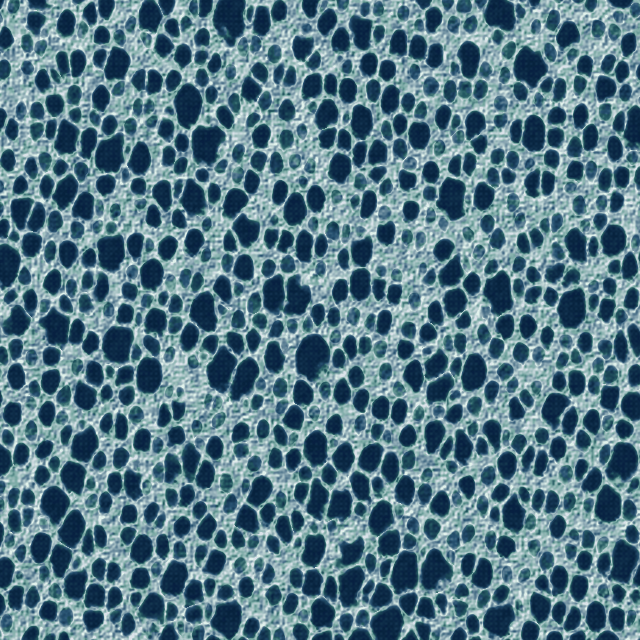
A Shadertoy shader for this texture:

```glsl
// Porous teal sponge: tall, slightly leaning dark pores in a pale, gritty web.
// Weighted cellular noise, capped by ellipses, makes the pores; value noise
// roughens the rims and walls, and a faint sine weave covers the surface.

#define PORES   vec2(33.0, 23.0)  // pores across and up the canvas
#define LEAN    0.16              // sideways lean of the pores
#define DRIFT   0.22              // downward drift of the rows
#define JITTER  0.72              // scatter of the pore centres
#define WALL    0.085             // half thickness of the walls
#define ROUND   7.5               // lower values give rounder pores
#define CAP     0.36              // reach of the ellipse that caps each pore
#define RAGGED  0.11              // roughness of the pore rims
#define GRAIN   1.25              // relief of the gritty walls
#define GRIT    230.0             // grains across the canvas
#define WEAVE   128.0             // threads across the canvas

const vec3 INK        = vec3(0.05, 0.17, 0.28);
const vec3 DEEP_BLUE  = vec3(0.16, 0.33, 0.45);
const vec3 DEEP_TEAL  = vec3(0.15, 0.36, 0.39);
const vec3 MIST_BLUE  = vec3(0.42, 0.55, 0.62);
const vec3 MIST_TEAL  = vec3(0.46, 0.65, 0.63);
const vec3 FOAM       = vec3(0.71, 0.80, 0.81);

vec3 hash3(vec2 p) {
    vec3 q = fract(p.xyx * vec3(0.1031, 0.1030, 0.0973));
    q += dot(q, q.yxz + 33.33);
    return fract((q.xxy + q.yzz) * q.zyx);
}

float valueNoise(vec2 p) {
    vec2 cell = floor(p), f = fract(p);
    f = f * f * (3.0 - 2.0 * f);
    float low = mix(hash3(cell).x, hash3(cell + vec2(1, 0)).x, f.x);
    float high = mix(hash3(cell + vec2(0, 1)).x, hash3(cell + 1.0).x, f.x);
    return mix(low, high, f.y);
}

float smoothMin(float a, float b, float k) {
    float h = max(k - abs(a - b), 0.0) / k;
    return min(a, b) - 0.25 * k * h * h;
}

// x: rounded distance to the rim, y: height within the pore, z: pore size
vec3 poreField(vec2 uv) {
    vec2 p = vec2(uv.x - LEAN * uv.y, uv.y + DRIFT * uv.x) * PORES;
    vec2 home = floor(p);
    float nearest = 9.0, others = 1e-9, height = 0.0, size = 0.0;
    for (int j = -2; j <= 2; j++)
    for (int i = -2; i <= 2; i++) {
        vec2 cell = home + vec2(i, j);
        vec3 h = hash3(cell + 57.0);
        vec2 offset = p - cell - 0.5 - JITTER * (h.xy - 0.5);
        float radius = 0.26 * h.z + 0.42 * pow(h.z, 11.0);
        float d = length(offset) - radius;
        if (d < nearest) {
            others += exp(-ROUND * nearest);
            nearest = d;
            height = offset.y;
            size = radius;
        } else {
            others += exp(-ROUND * d);
        }
    }
    float second = -log(others) / ROUND;
    float gap = 0.5 * (second - nearest) + 0.03;
    return vec3(smoothMin(gap, CAP - nearest, 0.08), height, size);
}

// Tone 0 is the pore floor, 1 the pale wall; higher tones are highlights
vec3 palette(float tone, float teal) {
    vec3 deep = mix(DEEP_BLUE, DEEP_TEAL, teal);
    vec3 mist = mix(MIST_BLUE, MIST_TEAL, teal);
    float t = 3.0 * clamp(tone, -0.08, 1.2);
    if (t < 1.0) return mix(INK, deep, t);
    if (t < 2.0) return mix(deep, mist, t - 1.0);
    return mix(mist, FOAM, t - 2.0);
}

void mainImage(out vec4 fragColor, in vec2 fragCoord) {
    vec2 uv = fragCoord / iResolution.y;

    // Coarse mottling, and fine grit lit from the upper left
    float mottle = valueNoise(uv * 95.0) - 0.5;
    float grit = valueNoise(uv * GRIT + 31.0) - 0.5;
    float shade = valueNoise((uv + vec2(-0.0032, 0.0032)) * GRIT + 31.0) - 0.5;
    float litGrit = grit - shade;

    // Pores: crisp at the top, softer and more ragged towards the bottom
    vec2 warp = vec2(valueNoise(uv * 45.0), valueNoise(uv * 45.0 + 19.0)) - 0.5;
    vec3 pore = poreField(uv + 0.005 * warp);
    float bottom = smoothstep(0.1, -0.45, pore.y);
    float gap = pore.x + RAGGED * (0.7 + bottom) * (mottle + 0.7 * grit);
    float soft = mix(0.035, 0.07, bottom);
    float inside = smoothstep(-soft, soft, gap - WALL);

    // Small pores stay shallow and mottled, wide ones sink into dark ink
    float depth = smoothstep(-0.03, 0.19, pore.z) * smoothstep(WALL - 0.06, 0.24, gap);
    float rough = 1.0 - 0.85 * depth;
    float floorTone = mix(0.43, -0.03, depth) + (0.5 * mottle + 0.35 * litGrit) * rough;
    float rim = exp(-pow((gap - WALL + 0.06) / 0.05, 2.0));
    float wallTone = 0.82 + 0.12 * rim + GRAIN * (0.42 * litGrit + 0.3 * mottle);
    float tone = mix(wallTone, floorTone, inside);

    // Fabric-like weave
    vec2 thread = sin(6.28318 * WEAVE * uv);
    tone += 0.035 * thread.x * thread.y + 0.02 * (thread.x + thread.y);

    float teal = smoothstep(0.4, 0.6, valueNoise(uv * 120.0 + 73.0));
    fragColor = vec4(palette(tone, teal), 1.0);
}
```
